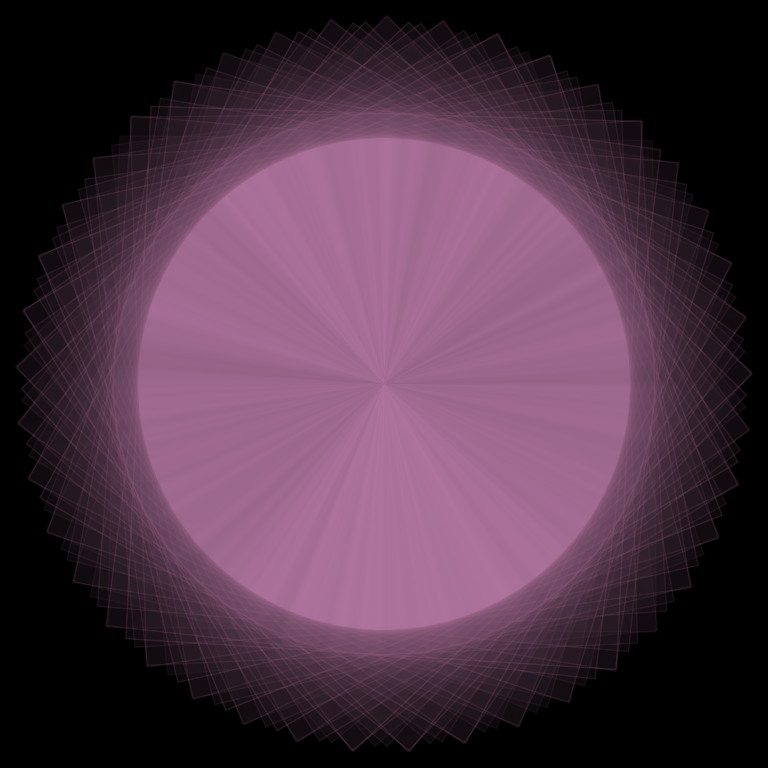
A WebGL 2 fragment shader for this background:

```glsl
#version 300 es
precision highp float;

uniform vec2 u_resolution;
out vec4 fragColor;

const float TAU = 6.2831853;
const int PLATE_COUNT = 41;
const float FIRST_ANGLE = 4.7037;
const vec3 MAUVE = vec3(0.635, 0.42, 0.573);
const vec3 OUTLINE = vec3(0.62, 0.37, 0.50);

float hash(float n) {
    return fract(sin(n * 91.73) * 4375.85);
}

vec2 latticeGradient(vec2 cell) {
    float angle = TAU * hash(dot(cell, vec2(1.37, 7.91)));
    return vec2(cos(angle), sin(angle));
}

float gradientNoise(vec2 p) {
    vec2 cell = floor(p);
    vec2 f = p - cell;
    vec2 blend = f * f * f * (f * (f * 6.0 - 15.0) + 10.0);
    vec2 right = vec2(1.0, 0.0);
    float a = dot(latticeGradient(cell), f);
    float b = dot(latticeGradient(cell + right), f - right);
    float c = dot(latticeGradient(cell + right.yx), f - right.yx);
    float d = dot(latticeGradient(cell + 1.0), f - 1.0);
    return mix(mix(a, b, blend.x), mix(c, d, blend.x), blend.y);
}

// Distance to a slightly tapered plate facing the given angle
float plateDistance(vec2 p, float angle) {
    vec2 axis = vec2(cos(angle), sin(angle));
    vec2 q = vec2(p.x * axis.y - p.y * axis.x, dot(p, axis));
    float halfHeight = 0.32;
    float halfWidth = mix(0.347, 0.357, 0.5 + 0.5 * q.y / halfHeight);
    return max(abs(q.x) - halfWidth, abs(q.y) - halfHeight);
}

// Coverage in x, outline strength in y
vec2 plateStack(vec2 p, float pixel) {
    vec2 total = vec2(0.0);
    for (int i = 0; i < PLATE_COUNT; i++) {
        float index = float(i);
        float d = plateDistance(p, FIRST_ANGLE + TAU * index / float(PLATE_COUNT));
        float fill = 1.0 - smoothstep(-0.5 * pixel, 0.5 * pixel, d);
        float line = 1.0 - smoothstep(0.0003, 0.0003 + pixel, abs(d));
        total += vec2(fill / float(PLATE_COUNT), line * mix(0.05, 0.2, hash(index + 3.0)));
    }
    return total;
}

// Fan of pale and dark rays around the centre
float rayShade(vec2 p) {
    vec2 dir = p / max(length(p), 0.0001);
    float broad = cos(2.0 * (atan(dir.y, dir.x) - 1.78));
    float rays = gradientNoise(dir * 5.0 + 11.3);
    rays += 0.8 * gradientNoise(dir * 13.0 + 4.7);
    rays += 0.5 * gradientNoise(dir * 29.0 + 8.1);
    return 1.0 + 0.04 * broad + 0.055 * rays - 0.012 * dir.y;
}

void main() {
    float side = min(u_resolution.x, u_resolution.y);
    vec2 p = (gl_FragCoord.xy - 0.5 * u_resolution) / side;
    vec2 stack = plateStack(p, 1.0 / side);

    // Translucent fringe plus the full overlap in the middle
    float glow = 0.78 * pow(stack.x, 0.65) + 0.22 * pow(stack.x, 12.0);
    vec3 color = MAUVE * glow * rayShade(p);
    color = mix(color, OUTLINE, min(stack.y, 0.35));
    fragColor = vec4(color, 1.0);
}
```
